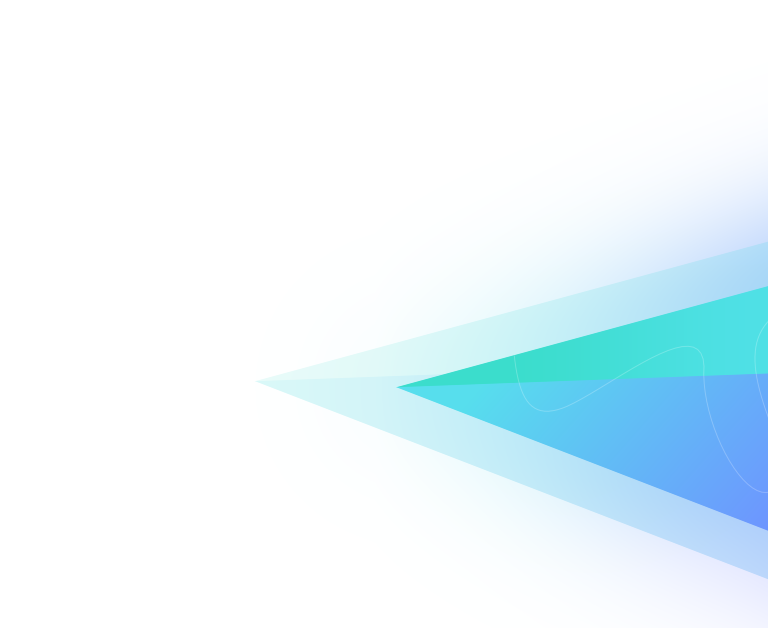
Give the GLSL for this background, as a WebGL 2 fragment shader.

```glsl
#version 300 es
precision highp float;
// Two nested translucent wedges pointing left over a soft blue glow on white.

uniform vec2 u_resolution;
out vec4 outColor;

const float TOP_SLOPE = 0.272;
const float FOLD_SLOPE = 0.037;
const float BOTTOM_SLOPE = -0.386;

// Signed distance to a line through the origin, positive above it.
float lineDistance(vec2 q, float slope) {
    return (q.y - slope * q.x) / sqrt(1.0 + slope * slope);
}

float rayDistance(vec2 q, float slope) {
    vec2 dir = normalize(vec2(1.0, slope));
    return length(q - dir * max(dot(q, dir), 0.0));
}

float wedgeEdge(vec2 q) {
    return max(lineDistance(q, TOP_SLOPE), -lineDistance(q, BOTTOM_SLOPE));
}

// Rounded distance outside the wedge, zero inside it.
float wedgeDistance(vec2 q) {
    float nearest = min(rayDistance(q, TOP_SLOPE), rayDistance(q, BOTTOM_SLOPE));
    return wedgeEdge(q) < 0.0 ? 0.0 : nearest;
}

// Coverage of the region where d is negative.
float coverage(float d, float pixel) {
    return 1.0 - smoothstep(-0.6 * pixel, 0.6 * pixel, d);
}

float segmentDistance(vec2 p, vec2 a, vec2 b) {
    vec2 ab = b - a;
    return length(p - a - ab * clamp(dot(p - a, ab) / dot(ab, ab), 0.0, 1.0));
}

vec2 bezier(vec2 a, vec2 b, vec2 c, vec2 d, float t) {
    float s = 1.0 - t;
    return s * s * s * a + 3.0 * s * s * t * b + 3.0 * s * t * t * c + t * t * t * d;
}

float curveDistance(vec2 p, vec2 a, vec2 b, vec2 c, vec2 d) {
    const int STEPS = 20;
    float nearest = 1e3;
    vec2 previous = a;
    for (int i = 1; i <= STEPS; i++) {
        vec2 next = bezier(a, b, c, d, float(i) / float(STEPS));
        nearest = min(nearest, segmentDistance(p, previous, next));
        previous = next;
    }
    return nearest;
}

// Fine winding line across the front wedge.
float waveDistance(vec2 p) {
    vec2 valley = vec2(0.903, 0.353);
    vec2 crest = vec2(1.121, 0.417);
    float d = curveDistance(p, vec2(0.819, 0.433), vec2(0.827, 0.361), vec2(0.847, 0.329), valley);
    d = min(d, curveDistance(p, valley, vec2(0.974, 0.385), vec2(1.118, 0.505), crest));
    d = min(d, curveDistance(p, crest, vec2(1.115, 0.329), vec2(1.182, 0.201), vec2(1.227, 0.217)));
    return min(d, curveDistance(p, vec2(1.227, 0.492), vec2(1.19, 0.457), vec2(1.198, 0.401), vec2(1.227, 0.326)));
}

// Soft halo, stronger and bluer to the right, violet at the bottom.
vec3 addGlow(vec3 base, vec2 p, vec2 apex) {
    float strength = clamp(0.06 + 0.61 * (p.x - 0.63), 0.04, 0.44);
    float d = wedgeDistance(p - apex) / 0.16;
    float rightward = smoothstep(0.7, 1.22, p.x);
    vec3 tint = mix(vec3(0.40, 0.86, 0.94), vec3(0.40, 0.62, 0.97), rightward);
    float low = rightward * (1.0 - smoothstep(0.08, 0.32, p.y));
    tint = mix(tint, vec3(0.70, 0.74, 1.0), low);
    return mix(base, tint, strength * exp(-d * d));
}

// Pale wedge behind, split in two faces by the fold.
vec3 addBackWedge(vec3 base, vec2 q, float pixel) {
    float upper = coverage(-lineDistance(q, FOLD_SLOPE), pixel);
    float along = clamp(q.x / 0.82, 0.0, 1.0);
    vec3 lowerColor = mix(vec3(0.27, 0.87, 0.87), vec3(0.30, 0.65, 0.95), along);
    vec3 upperColor = mix(vec3(0.27, 0.87, 0.80), vec3(0.30, 0.85, 0.90), along);
    float opacity = mix(mix(0.20, 0.28, along), mix(0.12, 0.20, along), upper);
    return mix(base, mix(lowerColor, upperColor, upper), opacity * coverage(wedgeEdge(q), pixel));
}

// Saturated wedge in front: teal face above, cyan to blue face below.
vec3 addFrontWedge(vec3 base, vec2 q, float wave, float pixel) {
    float upper = coverage(-lineDistance(q, FOLD_SLOPE), pixel);
    float slant = clamp((dot(q, vec2(0.75, -0.66)) - 0.1) / 0.5, 0.0, 1.0);
    vec3 lowerColor = mix(vec3(0.34, 0.87, 0.93), vec3(0.43, 0.58, 1.0), slant);
    vec3 upperColor = mix(vec3(0.23, 0.865, 0.80), vec3(0.31, 0.88, 0.90), smoothstep(0.15, 0.6, q.x));
    vec3 face = mix(lowerColor, upperColor, upper);
    face = mix(face, vec3(1.0), 0.22 * coverage(wave - 0.0008, max(pixel, 0.001)));
    return mix(base, face, coverage(wedgeEdge(q), pixel));
}

void main() {
    vec2 p = gl_FragCoord.xy / u_resolution.y;
    float pixel = 1.0 / u_resolution.y;
    vec3 color = addGlow(vec3(1.0), p, vec2(0.66, 0.383));
    color = addBackWedge(color, p - vec2(0.406, 0.393), pixel);
    color = addFrontWedge(color, p - vec2(0.631, 0.3834), waveDistance(p), pixel);
    outColor = vec4(color, 1.0);
}
```
